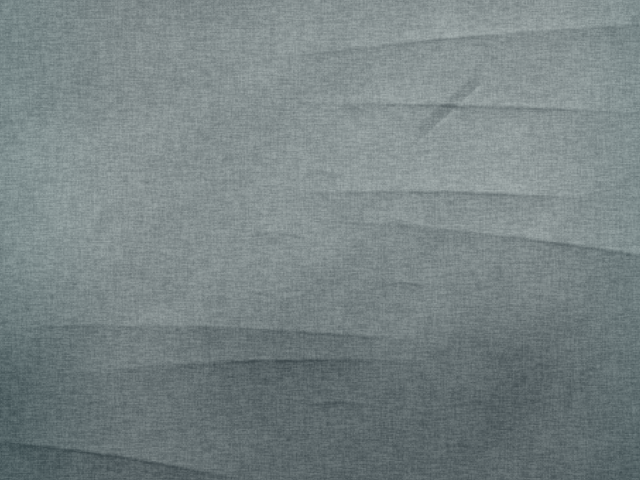
Write a WebGL 2 fragment shader that draws this texture.

```glsl
#version 300 es
precision highp float;
// Creased grey cotton cloth under soft light from above.
// A smooth light field is shaded by long folds, short wrinkles and one
// pressed pleat, then covered with a fine weave of stretched noise.

uniform vec2 u_resolution;
out vec4 fragColor;

const vec3 SHADE = vec3(0.345, 0.388, 0.398);
const vec3 LIGHT = vec3(0.608, 0.648, 0.648);
const int LONG_FOLDS = 7;
const int WRINKLES = 15;

float hash(vec2 p) {
  vec3 q = fract(p.xyx * 0.1031);
  q += dot(q, q.yzx + 33.33);
  return fract((q.x + q.y) * q.z);
}

float noise(vec2 p) {
  vec2 cell = floor(p);
  vec2 f = fract(p);
  f = f * f * (3.0 - 2.0 * f);
  float low = mix(hash(cell), hash(cell + vec2(1, 0)), f.x);
  float high = mix(hash(cell + vec2(0, 1)), hash(cell + vec2(1, 1)), f.x);
  return mix(low, high, f.y);
}

float fbm(vec2 p) {
  float sum = 0.0;
  float gain = 0.5;
  for (int i = 0; i < 4; i++) {
    sum += gain * noise(p);
    p = mat2(1.6, 1.2, -1.2, 1.6) * p + 7.3;
    gain *= 0.5;
  }
  return sum;
}

vec2 rotate(vec2 p, float angle) {
  float c = cos(angle);
  float s = sin(angle);
  return vec2(c * p.x + s * p.y, c * p.y - s * p.x);
}

// Lit above, shaded below, with a thin dark crease that tapers at the ends.
float fold(vec2 p, vec2 centre, float angle, float halfLength, float width, float bend) {
  vec2 q = rotate(p - centre, angle);
  float along = q.x / halfLength;
  float d = q.y + bend * along * along * width;
  float taper = 1.0 - smoothstep(0.15, 1.0, abs(along));
  float side = mix(-0.9, 0.75, smoothstep(-0.004, 0.005, d));
  float body = side * exp(-abs(d) / width);
  float line = exp(-pow((d + 0.003) / 0.0035, 2.0));
  float patchy = smoothstep(0.3, 0.7, noise(vec2(along * 3.0 + 9.0, centre.y * 40.0)));
  return taper * (body - line * patchy);
}

// A narrow flat strip with a firm lower edge and a softer upper one.
float pleat(vec2 p, vec2 centre, float angle, vec2 halfSize) {
  vec2 q = rotate(p - centre, angle) / halfSize;
  float ends = 1.0 - smoothstep(0.6, 1.0, abs(q.x));
  float strip = smoothstep(-1.2, -0.8, q.y) * (1.0 - smoothstep(0.3, 1.3, q.y));
  float rim = exp(-pow((q.y + 1.3) * 3.0, 2.0));
  return ends * (0.6 * rim - strip);
}

float longFolds(vec2 p, float aspect) {
  float sum = 0.0;
  for (int i = 0; i < LONG_FOLDS; i++) {
    float k = float(i);
    float row = (k + 0.2 + 0.6 * hash(vec2(k, 1.7))) / float(LONG_FOLDS);
    vec2 centre = vec2(aspect * hash(vec2(k, 5.2)), row);
    float angle = mix(-0.17, 0.1, hash(vec2(k, 9.4)));
    float halfLength = mix(0.35, 0.7, hash(vec2(k, 13.1)));
    float width = mix(0.018, 0.06, hash(vec2(k, 17.8)));
    sum += fold(p, centre, angle, halfLength, width, 0.4);
  }
  return sum;
}

// Short wrinkles gather around the middle of the cloth.
float wrinkles(vec2 p, float aspect) {
  float sum = 0.0;
  for (int i = 0; i < WRINKLES; i++) {
    float k = float(i) + 40.0;
    vec2 spread = vec2(hash(vec2(k, 2.3)) + hash(vec2(k, 4.1)),
                       hash(vec2(k, 6.7)) + hash(vec2(k, 8.9))) - 1.0;
    vec2 centre = vec2(aspect * 0.5, 0.54) + spread * vec2(0.5, 0.4);
    float oblique = step(0.75, hash(vec2(k, 11.3)));
    float angle = mix(-0.2, 0.05, hash(vec2(k, 15.5))) + 0.75 * oblique;
    float halfLength = mix(0.03, 0.09, hash(vec2(k, 19.6)));
    float strength = mix(0.4, 1.0, hash(vec2(k, 23.2))) * (1.0 - 0.5 * oblique);
    sum += strength * fold(p, centre, angle, halfLength, 0.011, 0.7);
  }
  return sum;
}

// Horizontal and vertical threads, fine grain and sparse dark slubs.
float weave(vec2 p) {
  float weft = noise(p * vec2(65.0, 370.0)) - 0.5;
  float warp = noise(p * vec2(330.0, 42.0) + 31.0) - 0.5;
  float grain = noise(p * 340.0 + 57.0) - 0.5;
  float slub = smoothstep(0.86, 0.97, noise(p * vec2(85.0, 240.0) + 83.0));
  return 0.27 * weft + 0.16 * warp + 0.28 * grain - 0.14 * slub;
}

void main() {
  vec2 uv = gl_FragCoord.xy / u_resolution;
  float aspect = u_resolution.x / u_resolution.y;
  vec2 p = vec2(uv.x * aspect, uv.y);

  // Broad light: bright upper half, dim lower third, darker corners.
  vec2 fromCentre = uv - vec2(0.53, 0.52);
  float tone = mix(0.2, 0.78, smoothstep(0.12, 0.62, uv.y + 0.04 * sin(p.x * 5.0)));
  tone -= 0.5 * dot(fromCentre, fromCentre);
  tone += 0.5 * (fbm(rotate(p, 0.5) * vec2(3.0, 5.5) + 4.0) - 0.47);

  tone += 0.2 * longFolds(p, aspect) + 0.17 * wrinkles(p, aspect);
  tone += 0.2 * pleat(p, vec2(aspect * 0.7, 0.78), 0.74, vec2(0.11, 0.013));
  tone += weave(p);

  vec3 colour = mix(SHADE, LIGHT, clamp(tone, -0.35, 1.2));
  colour.r -= 0.02 * smoothstep(0.3, 0.55, abs(fromCentre.x));
  fragColor = vec4(colour, 1.0);
}
```
